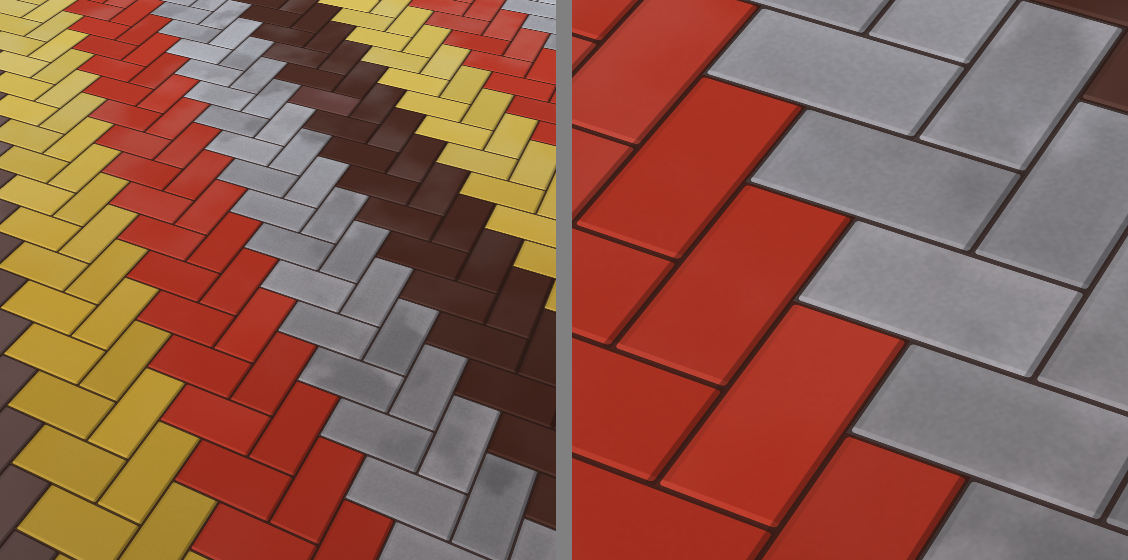
Left: the whole. Right: its middle third, enlarged.
Write a Shadertoy shader that draws this texture.

```glsl
// Glossy herringbone paving in red, grey, brown and yellow stripes, seen in perspective
#define JOINT 0.024     // half gap between bricks, in brick widths
#define BEVEL 0.050     // width of the chamfered rim
#define CORNER 0.03     // corner radius of a brick
#define DAMP 0.19       // strength of damp stains on grey bricks
#define SHEEN 0.34      // strength of sky reflections
#define GRAIN 0.035     // fine surface grain
#define RED vec3(0.65, 0.185, 0.125)
#define GREY vec3(0.50, 0.485, 0.50)
#define BROWN vec3(0.255, 0.140, 0.110)
#define YELLOW vec3(0.72, 0.58, 0.20)
#define GAP_COLOR vec3(0.16, 0.10, 0.085)
#define SKY vec3(0.80, 0.84, 0.89)

float hash(vec2 p) {
    return fract(sin(dot(p, vec2(127.1, 311.7))) * 43758.5);
}

float noise(vec2 p) {
    vec2 i = floor(p), f = fract(p);
    f = f * f * (3.0 - 2.0 * f);
    return mix(mix(hash(i), hash(i + vec2(1, 0)), f.x),
               mix(hash(i + vec2(0, 1)), hash(i + vec2(1, 1)), f.x), f.y);
}

float fbm(vec2 p) {
    float sum = 0.0, amp = 0.55;
    for (int i = 0; i < 4; i++) {
        sum += amp * noise(p);
        p = p * 2.1 + 17.3;
        amp *= 0.42;
    }
    return sum;
}

// Canvas point to floor coordinates, measured in brick widths
vec2 toFloor(vec2 p) {
    mat3 view = mat3(0.2372, 0.0747, 0.0343,    // across the stripes
                     0.0057, -0.1036, -0.0545,  // along the stripes
                     0.2412, 0.4297, 1.0);      // floor origin
    vec3 q = inverse(view) * vec3(p, 1.0);
    q /= q.z;
    return vec2(2.0 * q.x + q.y, 2.0 * q.x - q.y);
}

vec3 stripeColor(float stripe) {
    float k = mod(stripe, 4.0);
    return k < 0.5 ? RED : k < 1.5 ? GREY : k < 2.5 ? BROWN : YELLOW;
}

void mainImage(out vec4 fragColor, in vec2 fragCoord) {
    vec2 p = fragCoord / iResolution.y;
    vec2 ground = toFloor(p);
    float px = 0.5 * length(fwidth(ground));

    // Herringbone: each diagonal stripe pairs a lying and a standing brick
    vec2 cell = floor(ground);
    float diagonal = cell.x + cell.y;
    float part = mod(diagonal, 4.0);
    float stripe = floor(diagonal / 4.0);
    bool lying = part < 1.5;
    vec2 id = cell - (lying ? vec2(part, 0.0) : vec2(0.0, part - 2.0));
    vec2 size = lying ? vec2(2.0, 1.0) : vec2(1.0, 2.0);
    vec2 local = ground - id;

    // Rounded brick outline
    vec2 q = abs(local - 0.5 * size) - 0.5 * size + JOINT + CORNER;
    float dist = length(max(q, 0.0)) + min(max(q.x, q.y), 0.0) - CORNER;
    float brick = 1.0 - smoothstep(-0.5 * px, 0.5 * px, dist);

    // Base paint, lighter with distance
    float kind = mod(stripe, 4.0);
    float isGrey = float(kind == 1.0);
    float isBrown = float(kind == 2.0);
    float isYellow = float(kind == 3.0);
    float rnd = hash(id + 3.7);
    vec2 seed = ground + 7.0 * vec2(rnd, hash(id + 9.1));
    float cloud = fbm(seed * 0.9);
    vec3 color = stripeColor(stripe);
    color *= mix(0.92, 1.10, p.y) * (0.96 + 0.08 * rnd);
    color += isYellow * vec3(0.03, 0.09, 0.12) * smoothstep(0.4, 1.0, p.y);

    // Damp stains with pale dried rims on grey, a few faded brown bricks
    float stain = smoothstep(0.44, 0.60, cloud) * (0.4 + 0.6 * hash(id + 2.3));
    vec2 fromEdge = min(local, size - local);
    float dried = 1.0 - smoothstep(0.05, 0.3, min(fromEdge.x, fromEdge.y));
    float tone = 0.12 * (rnd - 0.4) + 0.07 * dried - DAMP * stain;
    color *= 1.0 + isGrey * tone;
    float faded = isBrown * step(0.95, rnd);
    color = mix(color, vec3(0.40, 0.25, 0.24), faded * (0.6 + 0.4 * cloud));

    // Reflected sky, in soft patches that grow toward the far side
    float far = smoothstep(0.30, 1.1, p.y);
    float patches = smoothstep(0.35, 0.72, fbm(seed * 0.6 + 31.0));
    float sky = SHEEN * far * (0.12 + 0.45 * patches + isGrey * (1.0 - 0.5 * stain));
    sky += isBrown * 0.20 * (1.0 - smoothstep(0.0, 0.4, p.x));
    sky += 0.03 * patches;
    color = mix(color, SKY, sky);

    // Grain
    float grain = noise(ground * 30.0) - 0.5;
    color *= 1.0 + GRAIN * (0.5 + 1.3 * isGrey) * grain;

    // Chamfered rim: near edge catches light, the others fall into shade
    vec2 rim = vec2(JOINT + BEVEL - px, JOINT + BEVEL + px);
    float nearEdge = 1.0 - smoothstep(rim.x, rim.y, local.y);
    float rightEdge = 1.0 - smoothstep(rim.x, rim.y, size.x - local.x);
    float leftEdge = 1.0 - smoothstep(rim.x, rim.y, local.x);
    color = mix(color, color * 1.06 + 0.04, nearEdge);
    color *= 1.0 - 0.28 * rightEdge - 0.08 * leftEdge * (1.0 - nearEdge);

    // Dark joints, tinted by the sides of the bricks
    vec3 gap = mix(GAP_COLOR, color, 0.22);
    fragColor = vec4(mix(gap, color, brick), 1.0);
}
```
